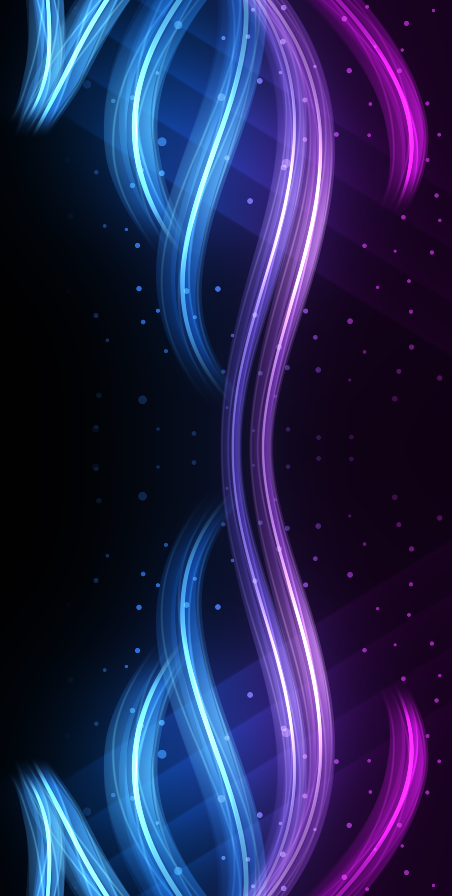
Write a Shadertoy shader that draws this background.

```glsl
// Mirrored neon light ribbons, blue to magenta, over dark diagonal beams and sparks.
// Units: half the canvas height is 1; p.y is the distance from the middle row.

const vec3 BLUE = vec3(0.06, 0.35, 0.86);
const vec3 CYAN = vec3(0.55, 0.96, 1.00);
const vec3 INDIGO = vec3(0.33, 0.24, 0.82);
const vec3 LILAC = vec3(0.78, 0.68, 1.00);
const vec3 VIOLET = vec3(0.50, 0.22, 0.80);
const vec3 PINK = vec3(1.00, 0.82, 1.00);
const vec3 MAGENTA = vec3(0.48, 0.01, 0.56);
const vec3 ROSE = vec3(0.85, 0.15, 0.90);

float hash(vec2 p) {
    return fract(sin(dot(p, vec2(127.1, 311.7))) * 43758.5453);
}

float bell(float x, float width) {
    return exp(-x * x / (width * width));
}

// Ambient hue across the canvas
vec3 hueAt(float x) {
    vec3 cool = mix(BLUE, INDIGO, smoothstep(0.42, 0.62, x));
    return mix(cool, MAGENTA, smoothstep(0.58, 0.85, x));
}

vec3 screenBlend(vec3 base, vec3 light) {
    return 1.0 - (1.0 - base) * (1.0 - clamp(light, 0.0, 1.0));
}

// Cubic through four knots at t = 0, 1, 2, 3
float cubic(vec4 k, float t) {
    vec3 d1 = k.yzw - k.xyz;
    vec2 d2 = d1.yz - d1.xy;
    float d3 = d2.y - d2.x;
    return k.x + t * (d1.x + (t - 1.0) * (d2.x / 2.0 + (t - 2.0) * d3 / 6.0));
}

// Ribbon of crisp overlapping strands; tail = 1 fades its inner end
vec3 ribbon(vec2 p, vec4 knots, float start, float width, float tail,
            float peak, vec3 tint, vec3 core, float px) {
    float rate = 3.0 / (1.0 - start);
    float rawT = (p.y - start) * rate;
    float t = max(rawT, 0.0);
    float center = cubic(knots, t);
    float slope = (cubic(knots, t + 0.01) - center) * 100.0 * rate;
    float dist = (p.x - center) / sqrt(1.0 + slope * slope);
    float w = width * mix(0.68, 1.0, smoothstep(0.0, 1.3, t));
    float s = dist / w;
    float aa = 0.6 * px / w;
    float fade = mix(1.0, smoothstep(0.0, 0.7, rawT), tail);
    float flare = bell(p.y - peak, 0.2);

    // Flat translucent strands, each brighter toward its right edge
    float body = 0.0;
    for (int i = 0; i < 5; i++) {
        float f = float(i);
        float halfWidth = 1.0 / (1.0 + 0.7 * f);
        float local = s - (1.0 - halfWidth) * sin(2.2 * f + 0.35 * t);
        float fill = 1.0 - smoothstep(-aa, aa, abs(local) - halfWidth);
        body += fill * (0.23 + 0.09 * local / halfWidth);
    }

    // Hairlines and the bright core
    float hair = 0.0;
    for (int i = 0; i < 4; i++) {
        float f = float(i);
        float offset = 0.85 * sin(3.7 * f + 1.0 + 0.5 * t);
        hair += 1.0 - smoothstep(0.0, 0.03 + 2.0 * aa, abs(s - offset));
    }
    float line = 1.0 - smoothstep(0.10 - aa, 0.10 + aa, abs(s - 0.15));
    vec3 light = mix(tint, core, 0.4 * flare) * body * (0.6 + 0.45 * flare);
    light += core * (line * (0.35 + 0.6 * flare) + hair * (0.10 + 0.14 * flare));
    light += tint * 0.08 * exp(-abs(dist) * 16.0);
    return fade * light;
}

// Diagonal beams, each with one crisp edge and a soft trail
float beams(vec2 p) {
    float across = p.y + 0.62 * p.x;
    float sum = 0.0;
    for (int i = 0; i < 4; i++) {
        float d = across - (0.83 + 0.12 * float(i));
        sum += smoothstep(-0.005, 0.005, d) * exp(-max(d, 0.0) * 11.0);
    }
    return sum * smoothstep(0.05, 0.3, p.x) * (1.0 - 0.6 * smoothstep(0.5, 0.95, p.x));
}

// Scattered round sparks, at most one per grid cell
float sparks(vec2 p, float cells, float radius, float chance, float px) {
    vec2 id = floor(p * cells);
    vec2 jitter = vec2(hash(id + 3.1), hash(id + 8.7));
    float d = length(fract(p * cells) - mix(vec2(0.2), vec2(0.8), jitter)) / cells;
    float r = radius * (0.6 + 0.6 * hash(id + 5.3));
    return step(hash(id), chance) * (1.0 - smoothstep(r - 0.5 * px, r + 0.5 * px, d));
}

void mainImage(out vec4 fragColor, in vec2 fragCoord) {
    float px = 2.0 / iResolution.y;
    vec2 p = vec2(fragCoord.x, abs(fragCoord.y - 0.5 * iResolution.y)) * px;
    vec3 hue = hueAt(p.x);

    // Dark backdrop, haze and beams
    vec3 col = vec3(0.002, 0.002, 0.006);
    col += vec3(0.01, 0.04, 0.09) * bell(p.x - 0.45, 0.2);
    col += vec3(0.075, 0.005, 0.10) * smoothstep(0.45, 0.75, p.x) * (0.7 + 0.4 * p.y);
    col += vec3(0.01, 0.12, 0.25) * bell(length(p - vec2(0.36, 0.72)), 0.25);
    col += vec3(0.09, 0.04, 0.22) * bell(length(p - vec2(0.58, 0.62)), 0.22);
    col += hue * beams(p) * 0.17;

    // Outer ribbons
    col = screenBlend(col, ribbon(p, vec4(0.047, 0.091, 0.104, 0.10), 0.72, 0.042, 1.0, 0.92, BLUE, CYAN, px));
    col = screenBlend(col, ribbon(p, vec4(0.065, 0.117, 0.169, 0.229), 0.69, 0.052, 1.0, 0.92, BLUE, CYAN, px));
    col = screenBlend(col, ribbon(p, vec4(0.872, 0.912, 0.865, 0.745), 0.52, 0.046, 1.0, 0.72, MAGENTA, ROSE, px));

    // Blue pair
    col = screenBlend(col, ribbon(p, vec4(0.41, 0.305, 0.302, 0.39), 0.42, 0.060, 1.0, 0.74, BLUE, CYAN, px));
    col = screenBlend(col, ribbon(p, vec4(0.534, 0.40, 0.479, 0.54), 0.075, 0.054, 1.0, 0.63, BLUE, CYAN, px));

    // Violet pair running the full height, rounded where the halves meet
    vec2 q = vec2(p.x, sqrt(p.y * p.y + 0.004));
    col = screenBlend(col, ribbon(q, vec4(0.515, 0.572, 0.650, 0.57), 0.0, 0.034, 0.0, 0.55, INDIGO, LILAC, px));
    col = screenBlend(col, ribbon(q, vec4(0.578, 0.646, 0.710, 0.594), 0.0, 0.038, 0.0, 0.48, VIOLET, PINK, px));

    // Sparks
    float spread = smoothstep(0.12, 0.35, p.x) * (0.3 + 0.7 * smoothstep(0.05, 0.4, p.y));
    float dots = sparks(p, 15.0, 0.0055, 0.42, px) + 0.8 * sparks(p + 4.0, 7.0, 0.011, 0.22, px);
    col = screenBlend(col, (hue * 0.9 + 0.12) * dots * spread);

    fragColor = vec4(col, 1.0);
}
```
